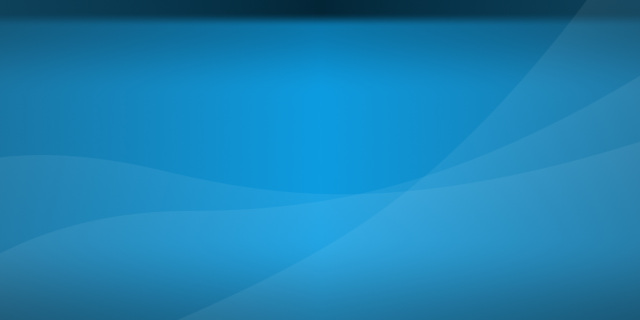
Give the GLSL for this background, as a Shadertoy shader.

```glsl
// Blue glowing backdrop with a dark top band and three translucent waves.

const vec3 CENTER_BLUE = vec3(0.050, 0.610, 0.880);
const vec3 SIDE_BLUE   = vec3(0.100, 0.465, 0.645);
const vec3 VEIL_COLOR  = vec3(0.85, 0.95, 1.00);
const float VEIL_ALPHA = 0.075;    // opacity at the crest of a wave
const float VEIL_FADE  = 2.2;      // fading below the crest
const float FLOOR_SHADE = 0.66;    // brightness at the bottom edge
const float FLOOR_HEIGHT = 0.27;
const float CEILING_SHADE = 0.76;  // brightness just under the band
const float CEILING_START = 0.70;
const float BAND_EDGE = 0.938;
const float BAND_BLUR = 0.023;
const float BAND_CENTER_SHADE = 0.32;
const float BAND_SIDE_SHADE = 0.72;
const float GRAIN = 0.003;

float hash(vec2 p) {
    return fract(sin(dot(p, vec2(127.1, 311.7))) * 43758.5453);
}

// Cubic arc between two knots, each given as (x, height, slope).
float arc(float x, vec3 a, vec3 b) {
    float span = b.x - a.x;
    float t = (x - a.x) / span;
    float s = 1.0 - t;
    return s * s * (1.0 + 2.0 * t) * a.y + t * t * (3.0 - 2.0 * t) * b.y
         + span * t * s * (s * a.z - t * b.z);
}

// Smooth crest line through four knots.
float wave(float x, vec3 a, vec3 b, vec3 c, vec3 d) {
    return x < b.x ? arc(x, a, b) : x < c.x ? arc(x, b, c) : arc(x, c, d);
}

// Lay a pale veil below a crest line.
vec3 addVeil(vec3 color, float depth) {
    float edge = fwidth(depth) * 0.7;
    float cover = smoothstep(-edge, edge, depth);
    float alpha = VEIL_ALPHA * exp(-VEIL_FADE * max(depth, 0.0));
    return mix(color, VEIL_COLOR, cover * alpha);
}

void mainImage(out vec4 fragColor, in vec2 fragCoord) {
    vec2 uv = fragCoord / iResolution.xy;
    float side = abs(2.0 * uv.x - 1.0);

    // Horizontal glow, shaded toward floor and ceiling
    vec3 color = mix(CENTER_BLUE, SIDE_BLUE, side);
    color *= mix(FLOOR_SHADE, 1.0, smoothstep(-0.06, FLOOR_HEIGHT, uv.y));
    color *= mix(1.0, CEILING_SHADE, smoothstep(CEILING_START, BAND_EDGE, uv.y));

    // Blurred dark band
    float band = smoothstep(BAND_EDGE - BAND_BLUR, BAND_EDGE + BAND_BLUR, uv.y);
    float bandShade = mix(BAND_CENTER_SHADE, BAND_SIDE_SHADE, side);
    color *= mix(1.0, bandShade, band);

    // Overlapping waves
    float upper = wave(uv.x, vec3(0.0, 0.508, 0.23), vec3(0.26, 0.464, -0.48),
                       vec3(0.547, 0.393, 0.03), vec3(1.0, 0.557, 0.62));
    float lower = wave(uv.x, vec3(0.0, 0.208, 1.0), vec3(0.30, 0.341, 0.0),
                       vec3(0.56, 0.393, 0.43), vec3(1.0, 0.763, 1.2));
    float steep = wave(uv.x, vec3(0.0, -0.26, 1.1), vec3(0.547, 0.276, 1.27),
                       vec3(0.917, 1.0, 2.65), vec3(1.0, 1.23, 2.9));
    color = addVeil(color, upper - uv.y);
    color = addVeil(color, lower - uv.y);
    color = addVeil(color, steep - uv.y);

    // Fine grain against banding
    color += GRAIN * (hash(floor(uv * vec2(512.0, 256.0))) - 0.5);
    fragColor = vec4(color, 1.0);
}
```
